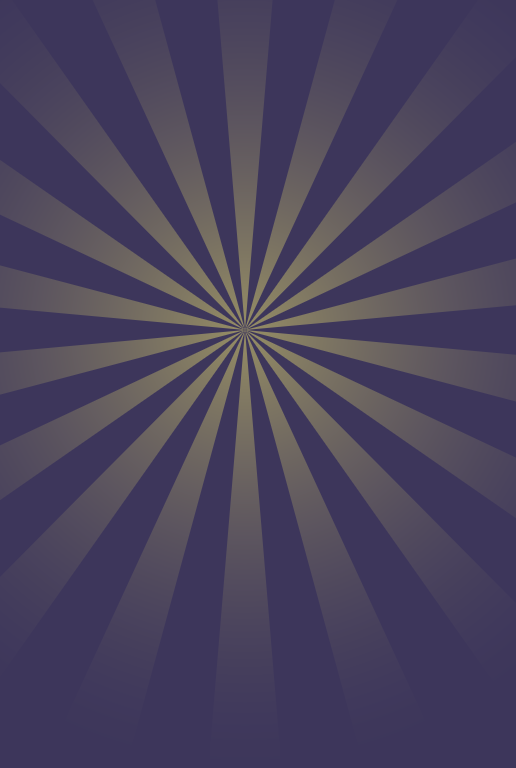
Write a Shadertoy shader that draws this background.

```glsl
#define CENTER vec2(0.4748, 0.5703)
#define RAY_COUNT 18.0
#define RAY_SHARE 0.478
#define FADE_RADIUS 0.586
#define FADE_POWER 1.7
#define NIGHT vec3(0.239, 0.212, 0.358)
#define GOLD vec3(0.590, 0.558, 0.396)

const float TAU = 6.2831853;

// Coverage of evenly spaced rays, one of them pointing straight up
float rayCoverage(vec2 p, float pixel) {
    float spacing = TAU / RAY_COUNT;
    float angle = atan(p.x, p.y);
    float offAxis = abs(fract(angle / spacing + 0.5) - 0.5) * spacing;
    float edgeDistance = length(p) * (0.5 * RAY_SHARE * spacing - offAxis);
    return clamp(edgeDistance / pixel + 0.5, 0.0, 1.0);
}

// Light falling off from the hub of the rays
float glow(float radius) {
    return pow(max(1.0 - radius / FADE_RADIUS, 0.0), FADE_POWER);
}

void mainImage(out vec4 fragColor, in vec2 fragCoord) {
    float pixel = 1.0 / iResolution.y;
    vec2 p = (fragCoord - CENTER * iResolution.xy) * pixel;

    float light = rayCoverage(p, pixel) * glow(length(p));
    fragColor = vec4(mix(NIGHT, GOLD, light), 1.0);
}
```
